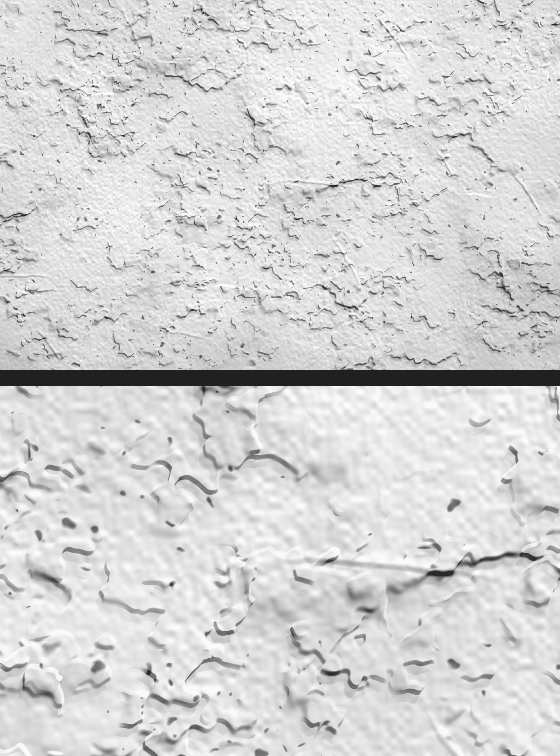
Top, the full canvas; bottom, a detail of the centre.
This texture is drawn by a WebGL 2 fragment shader. Its source:

```glsl
#version 300 es
precision highp float;

uniform vec2 u_resolution;
out vec4 fragColor;

const vec2 LIGHT = vec2(0.42, 0.91);

float hash(vec2 p) {
    return fract(sin(dot(p, vec2(127.1, 311.7))) * 43758.5453);
}

float noise(vec2 p) {
    vec2 i = floor(p);
    vec2 f = fract(p);
    f = f * f * (3.0 - 2.0 * f);
    float low = mix(hash(i), hash(i + vec2(1, 0)), f.x);
    float high = mix(hash(i + vec2(0, 1)), hash(i + vec2(1, 1)), f.x);
    return mix(low, high, f.y);
}

float fbm(vec2 p, int octaves) {
    float sum = 0.0, amp = 0.5, total = 0.0;
    for (int i = 0; i < octaves; i++) {
        sum += amp * noise(p);
        total += amp;
        p = mat2(1.6, 1.2, -1.2, 1.6) * p + 7.3;
        amp *= 0.55;
    }
    return sum / total;
}

// Small displacement that crumbles outlines
vec2 crumble(vec2 p, float scale, float amount) {
    return p + amount * (vec2(noise(p * scale), noise(p * scale + 57.0)) - 0.5);
}

// Ragged raised layer that fades out in places
float crust(vec2 p, float scale, float seed, float level, int octaves) {
    vec2 q = p * scale * vec2(0.85, 1.15) + seed;
    float edge = smoothstep(level, level + 0.03, fbm(q, octaves));
    float presence = smoothstep(0.36, 0.66, noise(p * scale * 1.1 + seed * 2.7));
    return edge * presence;
}

float plasterHeight(vec2 p) {
    p = crumble(p, 75.0, 0.011);
    float height = crust(p, 4.5, 3.1, 0.50, 5);
    height += 0.9 * crust(p, 7.0, 17.4, 0.53, 5);
    height += 0.65 * crust(p, 15.0, 41.8, 0.55, 4);
    float patches = smoothstep(0.42, 0.62, fbm(p * 4.0 + 63.0, 3));
    return height + 0.75 * patches * crust(p, 32.0, 29.2, 0.53, 3);
}

float grainHeight(vec2 p) {
    return 0.8 * noise(p * 165.0) + 0.6 * noise(p * 90.0 + 9.0);
}

// Scattered ragged holes, gathered in loose clusters
float pits(vec2 p, float density) {
    p = crumble(p, 110.0, 0.009);
    vec2 cell = floor(p * density);
    vec2 jitter = vec2(hash(cell + 2.3), hash(cell + 8.9));
    vec2 offset = fract(p * density) - mix(vec2(0.25), vec2(0.75), jitter);
    float radius = mix(0.05, 0.18, pow(hash(cell + 5.7), 3.0));
    float cluster = noise(cell / density * 5.0 + 31.0);
    float present = step(1.0 - 0.35 * cluster * cluster, hash(cell));
    return present * (1.0 - smoothstep(radius * 0.5, radius + 0.07, length(offset)));
}

// Long trowel marks: x is the bright ridge, y its shadow
vec2 scrapes(vec2 p, float aspect) {
    vec2 marks = vec2(0.0);
    p = crumble(p, 60.0, 0.004);
    for (int i = 0; i < 13; i++) {
        float id = float(i) + 1.0;
        vec2 centre = vec2(fract(id * 0.618) * aspect, hash(vec2(id, 4.2)));
        float steep = step(0.8, hash(vec2(id, 9.4)));
        float angle = mix(-0.12, -1.05, steep) + 0.3 * (hash(vec2(id, 6.6)) - 0.5);
        vec2 along = vec2(cos(angle), sin(angle));
        vec2 d = p - centre;
        float u = dot(d, along) / mix(0.05, 0.12, hash(vec2(id, 3.3)));
        float v = dot(d, vec2(-along.y, along.x)) + 0.005 * u * u;
        float taper = 1.0 - smoothstep(0.4, 1.0, abs(u));
        float ridge = 1.0 - smoothstep(0.001, 0.0055, abs(v));
        float shadow = 1.0 - smoothstep(0.0005, 0.004, abs(v + 0.005));
        float darkness = pow(hash(vec2(id, 12.1)), 2.0);
        marks = max(marks, taper * vec2(ridge * (1.0 - darkness), shadow * darkness));
    }
    return marks;
}

void main() {
    vec2 uv = gl_FragCoord.xy / u_resolution;
    vec2 p = gl_FragCoord.xy / u_resolution.y;
    vec2 centred = uv - 0.5;

    // Broad lighting and mottling
    float tone = 0.902 + 0.055 * centred.y - 0.16 * dot(centred, centred);
    tone += 0.15 * (fbm(p * 5.0 + 80.0, 3) - 0.5);

    // Crisp lips and softer cast shadows
    float height = plasterHeight(p);
    float nearStep = plasterHeight(p + LIGHT * 0.0045) - height;
    float farStep = plasterHeight(p + LIGHT * 0.013) - height;
    tone -= 0.52 * min(max(nearStep, 0.0), 1.1);
    tone -= 0.12 * min(max(farStep, 0.0), 1.2);
    tone += 0.08 * min(max(-nearStep, 0.0), 0.8);

    // Fine sandy relief
    float grain = grainHeight(p) - grainHeight(p + LIGHT * 0.0048);
    tone += 0.155 * grain * mix(0.5, 1.2, noise(p * 7.0 + 50.0));

    // Holes and tool marks
    tone -= 0.45 * max(pits(p, 40.0), 0.8 * pits(p + 3.7, 62.0));
    vec2 marks = scrapes(p, u_resolution.x / u_resolution.y);
    tone += 0.12 * marks.x - 0.42 * marks.y;

    fragColor = vec4(vec3(clamp(tone, 0.16, 0.98)), 1.0);
}
```
